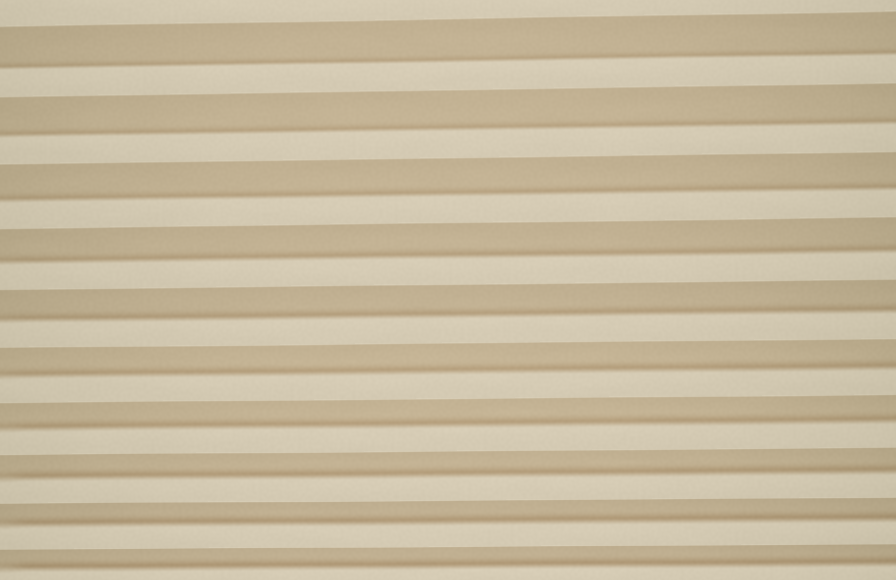
Give the GLSL for this texture, as a WebGL 2 fragment shader.

```glsl
#version 300 es
// Pleated cream blind: ten tilted shaded folds that narrow toward the bottom.
precision highp float;
uniform vec2 u_resolution;
out vec4 outColor;

// Layout, in canvas heights measured down from the top
const float FIRST_FOLD = 0.0311;
const float FOLD_PITCH = 0.1253;
const float PITCH_LOSS = 0.00268;
const vec2 TILT = vec2(0.0271, 0.0080);        // top, bottom
const float WOBBLE = 0.0012;

// Fold profile, in fractions of one fold: top row, bottom row
const vec2 SHADE_WIDTH = vec2(0.590, 0.440);
const vec2 CREASE_BLUR = vec2(0.045, 0.120);
const vec2 CREASE_REACH = vec2(0.130, 0.300);
const vec2 CREASE_DEPTH = vec2(0.55, 1.00);
const float LIP_SOFTNESS = 0.035;

// Colours
const vec3 LIGHT_UPPER = vec3(0.845, 0.805, 0.715);
const vec3 LIGHT_LOWER = vec3(0.830, 0.790, 0.700);
const vec3 SHADE_UPPER = vec3(0.755, 0.690, 0.570);
const vec3 SHADE_LOWER = vec3(0.770, 0.705, 0.585);
const vec3 CREASE = vec3(0.680, 0.585, 0.445);
const vec3 EDGE_TINT = vec3(0.930, 0.935, 0.920);
const float ROW_VARIATION = 0.010;
const float GRAIN = 0.012;

vec2 hashGradient(vec2 cell) {
  vec3 q = fract(cell.xyx * vec3(0.1031, 0.1030, 0.0973));
  q += dot(q, q.yzx + 33.33);
  float angle = 6.28319 * fract((q.x + q.y) * q.z);
  return vec2(cos(angle), sin(angle));
}

float gradientNoise(vec2 p) {
  vec2 i = floor(p), f = fract(p);
  vec2 w = f * f * f * (f * (f * 6.0 - 15.0) + 10.0);
  vec2 e = vec2(0.0, 1.0);
  float a = dot(hashGradient(i), f);
  float b = dot(hashGradient(i + e.yx), f - e.yx);
  float c = dot(hashGradient(i + e.xy), f - e.xy);
  float d = dot(hashGradient(i + e.yy), f - e.yy);
  return mix(mix(a, b, w.x), mix(c, d, w.x), w.y);
}

// Fold number at a given depth, with the pitch shrinking steadily
float foldIndex(float depth) {
  float root = FOLD_PITCH * FOLD_PITCH - 4.0 * PITCH_LOSS * (depth - FIRST_FOLD);
  return (FOLD_PITCH - sqrt(max(root, 0.0))) / (2.0 * PITCH_LOSS);
}

float byRow(vec2 range, float t) { return mix(range.x, range.y, t); }

void main() {
  vec2 uv = gl_FragCoord.xy / u_resolution;
  vec2 p = gl_FragCoord.xy / u_resolution.y;
  float depth = 1.0 - uv.y;

  // Tilted fold coordinates
  float tilted = depth + byRow(TILT, depth) * (uv.x - 0.5);
  tilted += WOBBLE * gradientNoise(vec2(uv.x * 4.0, depth * 6.0));
  float fold = foldIndex(tilted);
  float row = floor(fold), f = fract(fold);
  float t = clamp(row / 9.0, 0.0, 1.0);

  // Sharp upper lip, soft lower crease that blurs further at the left end
  float leftEnd = (1.0 - smoothstep(0.0, 0.035, uv.x)) * t;
  float width = byRow(SHADE_WIDTH, t);
  float blur = byRow(CREASE_BLUR, t) + 0.04 * leftEnd;
  float lip = smoothstep(0.0, max(LIP_SOFTNESS, 1.5 * fwidth(fold)), f);
  float shade = lip * (1.0 - smoothstep(width - blur * 0.6, width + blur, f));
  float crease = smoothstep(width - byRow(CREASE_REACH, t), width, f);
  crease *= crease * byRow(CREASE_DEPTH, t) * (1.0 - 0.5 * leftEnd);

  // Cloth colour
  vec3 light = mix(LIGHT_UPPER, LIGHT_LOWER, smoothstep(width, 1.0, f));
  vec3 dark = mix(SHADE_UPPER, SHADE_LOWER, smoothstep(0.0, width * 0.7, f));
  dark = mix(dark, CREASE, crease);
  dark *= 1.0 + ROW_VARIATION * hashGradient(vec2(row, 7.0)).x;
  vec3 color = mix(light, dark, shade);

  // Dimmer sides and fine grain
  float side = pow(abs(2.0 * uv.x - 1.0), 2.5);
  color *= mix(vec3(1.0), EDGE_TINT, side * mix(0.65, 1.0, shade));
  color += GRAIN * (gradientNoise(p * 150.0) + 0.6 * gradientNoise(p * vec2(9.0, 40.0)));
  outColor = vec4(color, 1.0);
}
```
